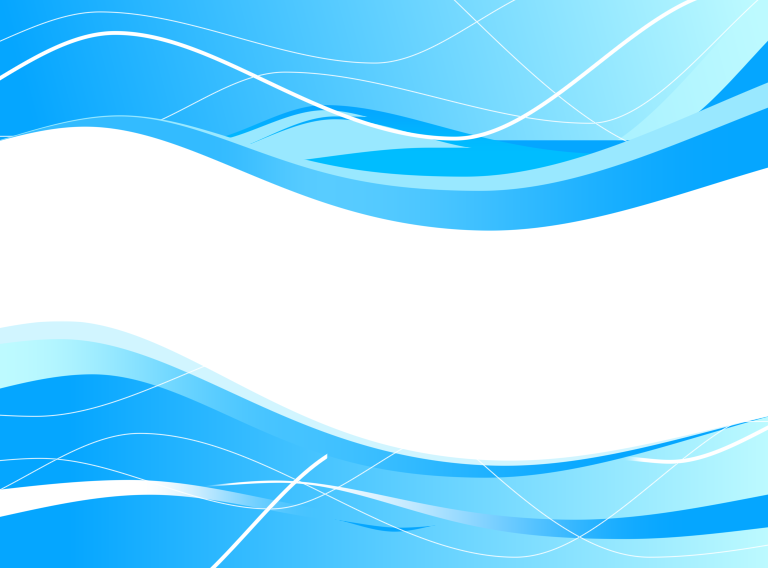
This background is drawn by a WebGL 1 fragment shader. Its source:

```glsl
precision highp float;
uniform vec2 u_resolution;

#define DEEP vec3(0.02, 0.65, 1.0)
#define CYAN vec3(0.0, 0.74, 1.0)
#define PALE vec3(0.74, 0.98, 1.0)
#define AQUA vec3(0.6, 0.91, 1.0)
#define FOAM vec3(0.82, 0.96, 1.0)
#define WHITE vec3(1.0)
#define THIN 0.0009
#define THICK 0.0034

vec2 pos;    // x to the right, y downward, both 0 to 1
float soft;  // half width of a smoothed edge

// Height of a wave easing through four turning points
float wave(float x, vec4 kx, vec4 ky, float bulge) {
  float s = smoothstep(kx.y, kx.z, x);
  return ky.x + (ky.y - ky.x) * smoothstep(kx.x, kx.y, x)
    + (ky.z - ky.y) * s + (ky.w - ky.z) * smoothstep(kx.z, kx.w, x)
    + 4.0 * bulge * s * (1.0 - s);
}

// Signed distance to a wave, positive below it
float curve(vec4 kx, vec4 ky, float bulge) {
  float h = 0.001;
  float rise = wave(pos.x + h, kx, ky, bulge) - wave(pos.x - h, kx, ky, bulge);
  float slope = rise / (2.0 * h) * u_resolution.y / u_resolution.x;
  return (pos.y - wave(pos.x, kx, ky, bulge)) / sqrt(1.0 + slope * slope);
}

float below(float d) { return smoothstep(-soft, soft, d); }
float between(float top, float bottom) { return below(min(top, -bottom)); }
float stroke(float d, float halfWidth) { return below(halfWidth - abs(d)); }
vec3 ramp(float t) { return mix(DEEP, PALE, clamp(t, 0.0, 1.0)); }

vec3 upperWaves() {
  float x = pos.x;
  vec3 col = ramp(x * 1.02 - 0.2 * pos.y);

  // Bright sheet and corner wedge
  float sheet = curve(vec4(0.729, 1.146, 2.0, 3.0), vec4(0.283, -0.141, -0.141, -0.141), 0.0);
  col = mix(col, PALE, 0.55 * below(sheet));
  float wedge = curve(vec4(0.833, 1.12, 2.0, 3.0), vec4(0.247, -0.035, -0.035, -0.035), 0.0);
  col = mix(col, DEEP, below(wedge));

  // Layered leaf
  float leaf = curve(vec4(0.247, 0.423, 0.794, 2.0), vec4(0.251, 0.185, 0.271, 0.271), 0.007);
  col = mix(col, mix(DEEP, CYAN, smoothstep(0.18, 0.27, pos.y)), below(leaf));
  float stripeTop = curve(vec4(0.26, 0.423, 0.586, 2.0), vec4(0.251, 0.194, 0.239, 0.239), 0.0);
  float stripeEnd = curve(vec4(0.254, 0.436, 0.781, 2.0), vec4(0.279, 0.205, 0.221, 0.221), 0.0);
  col = mix(col, AQUA, between(stripeTop, stripeEnd));
  float innerTop = curve(vec4(0.241, 0.436, 0.651, 2.0), vec4(0.283, 0.21, 0.265, 0.265), 0.0);
  float innerEnd = curve(vec4(0.286, 0.56, 2.0, 3.0), vec4(0.293, 0.26, 0.26, 0.26), 0.0);
  col = mix(col, AQUA, between(innerTop, innerEnd));

  // Flowing lines
  float bold = curve(vec4(-0.169, 0.15, 0.592, 0.964), vec4(0.233, 0.058, 0.244, -0.02), 0.008);
  float high = curve(vec4(-0.13, 0.13, 0.488, 0.755), vec4(0.124, 0.021, 0.111, -0.035), 0.0);
  float low = curve(vec4(0.13, 0.371, 0.768, 1.107), vec4(0.24, 0.127, 0.217, -0.088), 0.0);
  float fall = curve(vec4(0.286, 0.911, 2.0, 3.0), vec4(-0.265, 0.283, 0.283, 0.283), 0.0);
  float fine = max(stroke(high, THIN), max(stroke(low, THIN), stroke(fall, THIN)));
  col = mix(col, WHITE, max(0.85 * fine, stroke(bold, THICK)));

  // Pale and blue bands above the open middle
  float paleBand = curve(vec4(-0.156, 0.156, 0.605, 1.25), vec4(0.29, 0.203, 0.311, 0.062), 0.018);
  float blueBand = curve(vec4(-0.156, 0.156, 0.625, 1.25), vec4(0.29, 0.205, 0.336, 0.11), 0.021);
  float middle = curve(vec4(-0.195, 0.111, 0.638, 1.211), vec4(0.306, 0.223, 0.406, 0.246), 0.019);
  float glow = 0.25 + 0.2 * smoothstep(0.27, 0.42, x);
  col = mix(col, AQUA, below(paleBand));
  col = mix(col, ramp(glow * (1.0 - smoothstep(0.42, 0.97, x))), below(blueBand));
  return mix(col, WHITE, below(middle));
}

vec3 lowerWaves(vec3 col) {
  float x = pos.x;
  float foam = curve(vec4(-0.156, 0.081, 0.664, 1.211), vec4(0.611, 0.565, 0.811, 0.694), 0.03);
  float band = curve(vec4(-0.156, 0.078, 0.658, 1.211), vec4(0.63, 0.597, 0.82, 0.691), 0.023);
  float water = curve(vec4(-0.169, 0.12, 0.632, 1.211), vec4(0.726, 0.659, 0.841, 0.687), 0.028);
  vec3 sea = mix(FOAM, ramp(1.0 - smoothstep(0.0, 0.38, x) * 0.65 - 0.35 * smoothstep(0.35, 0.85, x)), below(band));
  sea = mix(sea, ramp(1.1 * x - 0.1), below(water));

  // Two ribbons and a small crescent
  float firstTop = curve(vec4(-0.195, 0.169, 0.521, 2.0), vec4(0.883, 0.845, 0.91, 0.91), 0.0);
  float firstEnd = curve(vec4(-0.195, 0.195, 0.495, 2.0), vec4(0.949, 0.871, 0.922, 0.922), 0.0);
  sea = mix(sea, WHITE, between(firstTop, firstEnd) * (1.0 - smoothstep(0.18, 0.42, x)));
  float nextTop = curve(vec4(0.195, 0.358, 0.749, 1.237), vec4(0.862, 0.846, 0.915, 0.83), 0.007);
  float nextEnd = curve(vec4(0.195, 0.365, 0.814, 1.172), vec4(0.862, 0.85, 0.949, 0.91), 0.018);
  vec3 ribbon = mix(WHITE, DEEP, smoothstep(0.36, 0.9, x));
  sea = mix(sea, ribbon, between(nextTop, nextEnd) * smoothstep(0.26, 0.31, x));
  float moonTop = curve(vec4(0.404, 0.521, 0.612, 2.0), vec4(0.912, 0.929, 0.922, 0.922), 0.0);
  float moonEnd = curve(vec4(0.404, 0.514, 0.612, 2.0), vec4(0.908, 0.936, 0.915, 0.915), 0.0);
  sea = mix(sea, DEEP, between(moonTop, moonEnd));

  // Flowing lines
  float rising = curve(vec4(-0.13, 0.046, 0.43, 2.0), vec4(0.721, 0.733, 0.588, 0.588), 0.0);
  float wide = curve(vec4(-0.104, 0.182, 0.671, 1.042), vec4(0.905, 0.763, 0.981, 0.707), 0.0);
  float dip = curve(vec4(-0.078, 0.052, 0.352, 0.625), vec4(0.818, 0.807, 0.896, 0.742), 0.0);
  float fall = curve(vec4(0.339, 0.846, 1.237, 2.0), vec4(0.565, 0.981, 0.919, 0.919), 0.0);
  float fine = max(max(stroke(rising, THIN), stroke(wide, THIN)), max(stroke(dip, THIN), stroke(fall, THIN)));
  float climb = curve(vec4(0.169, 0.482, 2.0, 3.0), vec4(1.085, 0.777, 0.777, 0.777), 0.0);
  float hook = curve(vec4(0.807, 0.872, 1.12, 2.0), vec4(0.807, 0.813, 0.698, 0.698), 0.0);
  float bold = max(stroke(climb, THICK) * below(0.426 - x), stroke(hook, THICK) * smoothstep(0.81, 0.84, x));
  sea = mix(sea, WHITE, max(0.85 * fine, bold));
  return mix(col, sea, below(foam));
}

void main() {
  pos = gl_FragCoord.xy / u_resolution;
  pos.y = 1.0 - pos.y;
  soft = 0.7 / u_resolution.y;
  gl_FragColor = vec4(lowerWaves(upperWaves()), 1.0);
}
```
